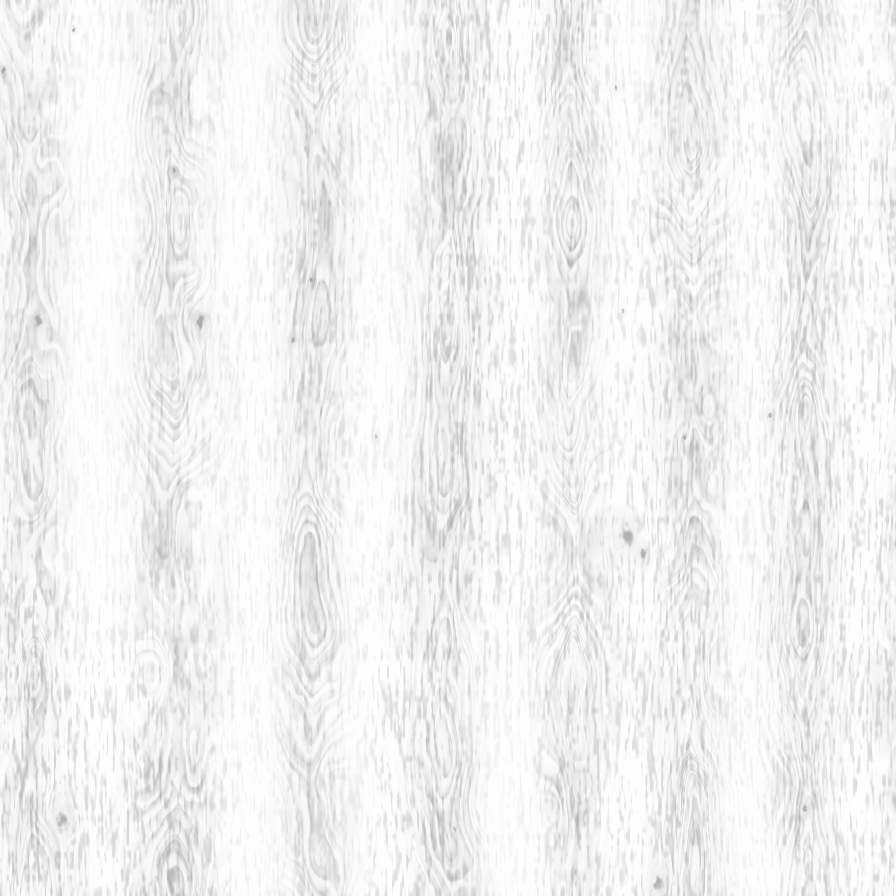
A Shadertoy shader for this texture map:

```glsl
const vec3 PAPER = vec3(0.997);
const vec3 INK = vec3(0.32);
const float PLANKS = 7.0;          // grain hearts across the canvas
const float RINGS = 23.0;          // growth rings per plank width
const float ARCH_HEIGHT = 0.52;    // how far the arches shift the rings
const float ARCH_RATE = 5.5;       // arches along the height
const float HEART_FALLOFF = 15.0;  // narrowness of the grey hearts
const float HEART_TONE = 0.03;
const float RING_INK = 0.36;
const float STREAK_INK = 0.20;
const float FIBRE_INK = 0.35;
const float INK_LIMIT = 1.1;       // softens the darkest tones
const vec2 FIBRE_SCALE = vec2(430.0, 48.0);
const vec2 SPECK_SCALE = vec2(340.0, 150.0);
const int KNOTS = 18;

float hash(vec2 p) {
    return fract(sin(dot(p, vec2(127.1, 311.7))) * 43758.5453);
}

float noise(vec2 p) {
    vec2 i = floor(p), f = fract(p);
    f = f * f * (3.0 - 2.0 * f);
    return mix(mix(hash(i), hash(i + vec2(1, 0)), f.x),
               mix(hash(i + vec2(0, 1)), hash(i + vec2(1, 1)), f.x), f.y);
}

// Darkness of the scattered knots; bends the grain around each one
float knots(vec2 uv, inout vec2 grain) {
    float dark = 0.0;
    for (int i = 0; i < KNOTS; i++) {
        float id = float(i);
        vec2 centre = vec2(hash(vec2(id, 3.0)), hash(vec2(id, 8.0)));
        float size = mix(0.0018, 0.0075, pow(hash(vec2(id, 5.0)), 5.0));
        vec2 q = (uv - centre) / (size * vec2(1.0, 1.7));
        float d = length(q) + 0.9 * (noise(q * 1.7 + id * 9.0) - 0.5);
        dark += 0.8 * (1.0 - smoothstep(0.1, 1.1, d)) + 0.1 * exp(-d * d * 0.25);
        grain.x -= 0.7 * size * q.x * exp(-dot(q, q) / 8.0);
    }
    return dark;
}

// Saw-like ring: slow darkening, then a crisp edge
float ringLine(float r, float id) {
    float s = fract(r);
    float rise = smoothstep(0.0, 0.85, s);
    float strength = 0.3 + 0.7 * hash(vec2(floor(r), id));
    return rise * rise * (1.0 - smoothstep(0.85, 1.0, s)) * strength;
}

void mainImage(out vec4 fragColor, in vec2 fragCoord) {
    vec2 uv = fragCoord / iResolution.y;
    vec2 grain = uv;
    float dark = knots(uv, grain);

    // Gently wavering grain direction
    float sway = noise(grain * vec2(12.0, 5.0)) - 0.5;
    float ripple = noise(grain * vec2(50.0, 20.0)) - 0.5;
    float jitter = noise(grain * vec2(130.0, 50.0)) - 0.5;
    grain.x += 0.011 * sway + 0.0025 * ripple;

    // Unevenly spaced planks, each around its own heart
    float across = PLANKS * (grain.x - 0.03 - 0.04 * sin(3.1416 * grain.x));
    float id = floor(across + 0.5);
    float d = across - id;
    float width = mix(0.6, 1.3, noise(vec2(uv.y * 4.0, id * 11.0 + 5.0)));
    float heart = exp(-d * d * HEART_FALLOFF / width);

    // Rings pushed into nested, lopsided arches and pointed ovals
    float arch = noise(vec2(uv.y * ARCH_RATE + id * 3.7, id * 13.0));
    arch += 0.10 * (noise(vec2(uv.y * 24.0, id * 17.0)) - 0.5);
    arch += 0.42 * (noise(uv * vec2(24.0, 8.0) + 60.0) - 0.5) + 0.12 * ripple;
    float r = sqrt(d * d + 0.002) + ARCH_HEIGHT * arch * exp(-6.0 * d * d);
    float ring = ringLine(r * RINGS + 0.5 * jitter, id);
    float patchy = smoothstep(0.15, 0.8, noise(uv * vec2(22.0, 9.0) + 40.0));

    // Short pores along the grain, broken up by finer specks
    float fibre = noise(grain * FIBRE_SCALE);
    float speck = noise(grain * SPECK_SCALE + 70.0);
    float grit = mix(fibre, speck, 0.35);
    float pores = smoothstep(0.46, 0.86, grit);
    float side = smoothstep(0.22, 0.75, noise(uv * vec2(11.0, 1.6) + 21.0));

    // Fine streaks that follow the rings
    float streak = noise(vec2(r * 95.0 + id * 31.0, uv.y * 18.0));
    streak = smoothstep(0.4, 0.95, streak) * (0.15 + 1.3 * grit);

    // Layer the tones
    dark += heart * HEART_TONE * (0.4 + patchy);
    dark += heart * RING_INK * ring * (0.3 + 0.7 * patchy) * (0.25 + 1.2 * grit);
    dark += heart * STREAK_INK * streak;
    dark += FIBRE_INK * pores * (0.16 + 0.5 * side + 0.3 * heart);
    dark /= 1.0 + INK_LIMIT * dark;

    fragColor = vec4(mix(PAPER, INK, clamp(dark, 0.0, 1.0)), 1.0);
}
```
